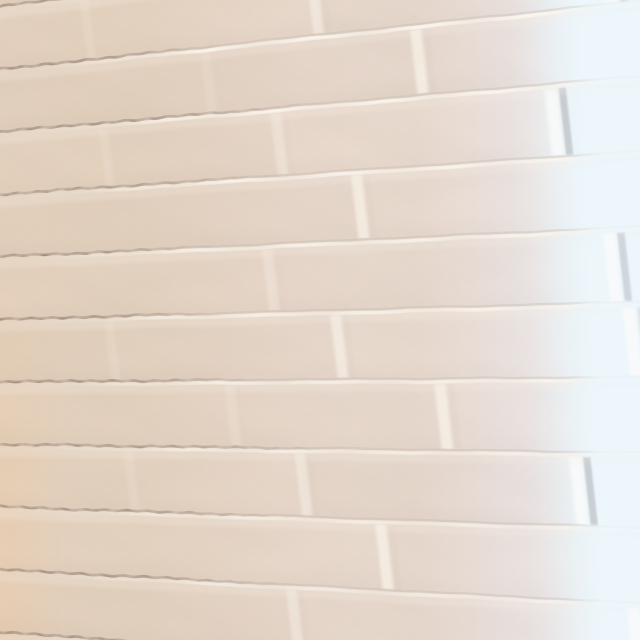
Write a WebGL 1 fragment shader that draws this texture.

```glsl
precision highp float;
// Pale brick courses in shallow perspective, fading into cool daylight at the right.
uniform vec2 u_resolution;

#define COURSE_HEIGHT 0.0977   // course height at the left edge
#define COURSE_SPREAD 0.0200   // growth of the height towards the right
#define HORIZON 0.599          // depth of the level course line below the top
#define HORIZON_COURSE 6.0     // index of that line
#define BOND_COURSES 5.0       // courses before the bond repeats
#define BOND_SHIFT 0.038       // sideways drift per bond repeat
#define JOINT_WIDTH 0.0095     // half width of an upright joint
#define JOINT_LEAN 0.013       // sideways lean of a joint over one course
#define WOBBLE 0.0011          // waviness of the course lines

const vec3 WARM = vec3(0.882, 0.812, 0.738);
const vec3 ROSY = vec3(0.900, 0.840, 0.795);
const vec3 PALE = vec3(0.912, 0.888, 0.882);
const vec3 DAYLIGHT = vec3(0.925, 0.965, 0.985);
const vec3 MORTAR = vec3(0.965, 0.935, 0.895);
const vec3 CREVICE = vec3(0.57, 0.48, 0.41);
const vec3 COOL_SHADE = vec3(0.70, 0.71, 0.73);

float hash(float n) {
  return fract(sin(n * 127.1) * 43758.55);
}

// Soft edged stripe of half width w around d = 0
float stripe(float d, float w) {
  return 1.0 - smoothstep(w * 0.4, w * 1.4, abs(d));
}

// Layered sines, roughly -1 to 1
float ripple(vec2 p) {
  return 0.5 * sin(p.x + 1.7 * sin(p.y))
       + 0.3 * sin(p.y * 1.9 + 1.3 * sin(p.x * 1.6))
       + 0.2 * sin(p.x * 3.1 - p.y * 2.7);
}

// Two inner joints and the end joint of a course; values off the canvas are absent
vec3 bondJoints(float course) {
  float m = mod(course, BOND_COURSES);
  vec3 joints = m < 0.5 ? vec3(0.137, 0.492, 0.950)
              : m < 1.5 ? vec3(0.326, 0.655, 2.0)
              : m < 2.5 ? vec3(0.167, 0.436, 0.866)
              : m < 3.5 ? vec3(-1.0, 0.5625, 2.0)
                        : vec3(0.423, -1.0, 0.957);
  return joints + BOND_SHIFT * floor(course / BOND_COURSES);
}

void main() {
  vec2 uv = gl_FragCoord.xy / u_resolution;
  float x = uv.x;
  float depth = 1.0 - uv.y;

  // Perspective course coordinate, counted downwards
  float height = COURSE_HEIGHT + COURSE_SPREAD * x;
  float wave = WOBBLE * ripple(vec2(x * 28.0, depth * 17.0));
  float v = HORIZON_COURSE + (depth - HORIZON + 0.007 * x + wave) / height;
  float course = floor(v);
  float f = v - course;
  float line = floor(v + 0.5);
  float below = (v - line) * height;

  // Light across the wall
  vec3 color = mix(WARM, ROSY, smoothstep(0.12, 0.60, x));
  color = mix(color, PALE, smoothstep(0.62, 0.88, x));
  float warmEdge = (1.0 - smoothstep(0.0, 0.12, x)) * smoothstep(0.2, 0.9, depth);
  color += warmEdge * vec3(0.020, -0.008, -0.035);
  float glow = smoothstep(0.82, 0.95, x + 0.035 * uv.y);

  // Brick tint and faint mottling
  vec3 joints = bondJoints(course);
  float leanX = x - JOINT_LEAN * (f - 0.5);
  float brick = dot(step(joints, vec3(leanX)), vec3(1.0));
  color += 0.012 * (hash(course * 3.7 + brick * 11.3 + 41.0) - 0.5);
  color += 0.005 * ripple(vec2(x * 17.0, depth * 43.0));
  color += 0.002 * ripple(vec2(x * 210.0, depth * 260.0));
  color -= 0.012 * smoothstep(0.65, 1.0, f);

  // Daylight shows past the end of a course
  glow = max(glow, 0.9 * smoothstep(0.0, 0.025, leanX - joints.z));
  color = mix(color, DAYLIGHT, glow);

  // Upright joints: pale mortar with a shade on the right
  float inCourse = smoothstep(0.02, 0.08, f) * (1.0 - smoothstep(0.93, 0.99, f));
  for (int i = 0; i < 3; i++) {
    float joint = joints[i];
    float d = leanX - joint;
    float w = JOINT_WIDTH * (0.75 + 0.4 * joint);
    float strength = mix(0.15, 0.85, smoothstep(0.32, 0.60, joint));
    float end = i == 2 ? 1.0 : 0.0;
    float shade = stripe(d - w * 1.75, w * 0.6) * mix(0.10 * strength, 0.60, end);
    float fade = 1.0 - 0.6 * smoothstep(0.93, 1.0, joint);
    color = mix(color, mix(ROSY * 0.86, COOL_SHADE, end), shade * inCourse * fade);
    vec3 mortar = mix(MORTAR, vec3(0.98), end);
    color = mix(color, mortar, stripe(d, w) * strength * inCourse);
  }

  // Course lines: lit ledge below, broken dark crevice above
  float visible = 1.0 - 0.85 * smoothstep(0.87, 0.95, x);
  float patchy = 0.8 + 0.2 * sin(x * 37.0 + line * 2.3);
  float ledge = smoothstep(0.0, 0.35, x) * mix(0.55, 0.95, uv.y) * patchy;
  color = mix(color, MORTAR, 0.22 * stripe(below - 0.008, 0.010) * visible);
  color = mix(color, vec3(0.98, 0.96, 0.93), ledge * visible * stripe(below - 0.002, 0.0032));

  float reach = 0.35 + 0.35 * hash(line + 5.0);
  float dash = 0.62 + 0.38 * ripple(vec2(x * 125.0, line * 4.1));
  float crevice = (1.0 - smoothstep(reach * 0.35, reach, x)) * dash;
  float edge = below + 0.0025 + 0.0008 * sin(x * 190.0 + line);
  color = mix(color, CREVICE, 0.85 * crevice * stripe(edge, 0.0022));
  color = mix(color, ROSY * 0.85, 0.35 * visible * stripe(below + 0.003, 0.002));

  gl_FragColor = vec4(clamp(color, 0.0, 1.0), 1.0);
}
```
